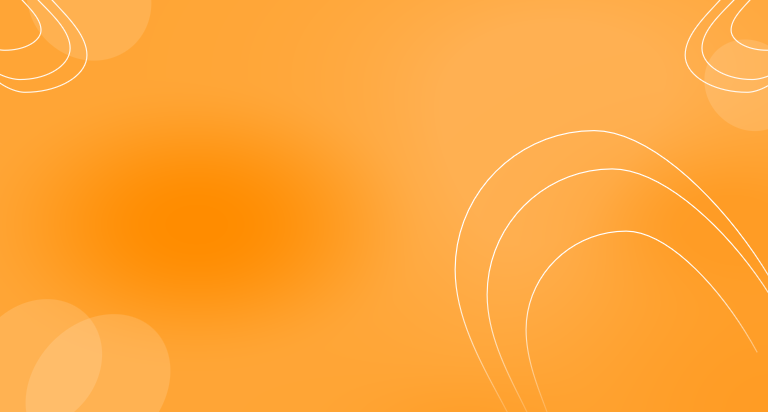
A Shadertoy shader for this background:

```glsl
// Soft orange gradient with translucent blobs and thin white looping curves.

// Gaussian spot of light or shade
float glow(vec2 p, vec2 center, vec2 radius) {
    vec2 q = (p - center) / radius;
    return exp(-dot(q, q));
}

// Coverage of an ellipse whose first axis points down-right (slant 1) or up-right (slant -1)
float blob(vec2 p, vec2 center, vec2 radius, float slant, float px) {
    vec2 q = p - center;
    q = vec2(q.x + slant * q.y, q.y - slant * q.x) * 0.7071;
    float d = (length(q / radius) - 1.0) * min(radius.x, radius.y);
    return clamp(0.5 - d / px, 0.0, 1.0);
}

float segment(vec2 p, vec2 a, vec2 b) {
    vec2 ap = p - a, ab = b - a;
    return length(ap - ab * clamp(dot(ap, ab) / dot(ab, ab), 0.0, 1.0));
}

// Distance to a cubic Bezier curve, sampled as short segments
float bezier(vec2 p, vec2 a, vec2 b, vec2 c, vec2 d) {
    float dist = 1e3;
    vec2 last = a;
    for (int i = 1; i <= 18; i++) {
        float t = float(i) / 18.0, s = 1.0 - t;
        vec2 next = s * s * s * a + 3.0 * s * t * (s * b + t * c) + t * t * t * d;
        dist = min(dist, segment(p, last, next));
        last = next;
    }
    return dist;
}

// Distance to an arch: foot - side - apex - end
float arch(vec2 p, vec2 foot, vec2 side, vec2 apex, vec2 end) {
    vec2 corner = vec2(side.x, apex.y), rise = foot - side, fall = end - apex;
    float d = bezier(p, side, mix(side, corner, 0.55), mix(apex, corner, 0.55), apex);
    d = min(d, bezier(p, apex, apex + vec2(0.33 * fall.x, 0.0), end - fall * vec2(0.25, 0.5), end));
    return min(d, bezier(p, side, side + vec2(0.0, 0.37 * rise.y), foot - rise * vec2(0.4, 0.28), foot));
}

float stroke(float d, float px) {
    return clamp((0.0014 - d) / px + 0.5, 0.0, 1.0);
}

void mainImage(out vec4 fragColor, in vec2 fragCoord) {
    // Height is one unit, y runs downward
    vec2 uv = fragCoord / iResolution.xy;
    vec2 p = vec2(uv.x * 1.873, 1.0 - uv.y);
    float px = 1.0 / iResolution.y;

    // Background: pale upper right, warm lower right, deep core at the left
    vec3 color = vec3(1.0, 0.648, 0.21);
    float pale = glow(p, vec2(1.29, 0.50), vec2(0.32, 0.34))
               + glow(p, vec2(1.40, 0.17), vec2(0.54, 0.27));
    color = mix(color, vec3(1.0, 0.69, 0.32), min(pale, 1.0));
    float warm = glow(p, vec2(1.77, 0.53), vec2(0.28, 0.16))
               + glow(p, vec2(1.88, 1.00), vec2(0.45, 0.36))
               + 0.6 * glow(p, vec2(1.12, 1.03), vec2(0.24, 0.11));
    color = mix(color, vec3(1.0, 0.605, 0.13), 0.85 * min(warm, 1.0));
    float core = length((p - vec2(0.48, 0.545)) / vec2(0.46, 0.29));
    color = mix(color, vec3(1.0, 0.55, 0.0), 1.0 - smoothstep(0.1, 1.25, core));

    // Translucent blobs
    vec3 white = vec3(1.0);
    color = mix(color, white, 0.13 * blob(p, vec2(0.217, -0.005), vec2(0.158, 0.146), 1.0, px));
    color = mix(color, white, 0.14 * blob(p, vec2(0.090, 0.885), vec2(0.171, 0.146), -1.0, px));
    color = mix(color, white, 0.14 * blob(p, vec2(0.239, 0.939), vec2(0.195, 0.156), -1.0, px));
    color = mix(color, white, 0.13 * blob(p, vec2(1.829, 0.207), vec2(0.117, 0.105), 1.0, px));

    // Large arches, fading toward their feet
    float d = arch(p, vec2(1.237, 1.0), vec2(1.110, 0.654), vec2(1.449, 0.317), vec2(1.878, 0.675));
    d = min(d, arch(p, vec2(1.285, 1.0), vec2(1.188, 0.715), vec2(1.493, 0.410), vec2(1.878, 0.717)));
    d = min(d, arch(p, vec2(1.334, 1.0), vec2(1.283, 0.800), vec2(1.527, 0.561), vec2(1.846, 0.854)));
    float fade = 1.0 - smoothstep(0.6, 1.15, p.y + 0.3 * max(p.x - 1.6, 0.0));
    color = mix(color, white, fade * stroke(d, px));

    // Corner loops, mirrored left to right
    vec2 m = vec2(min(p.x, 1.883 - p.x), p.y);
    d = arch(m, vec2(0.127, 0.0), vec2(0.212, 0.134), vec2(0.061, 0.224), vec2(-0.005, 0.198));
    d = min(d, arch(m, vec2(0.093, 0.0), vec2(0.171, 0.117), vec2(0.049, 0.193), vec2(-0.005, 0.178)));
    d = min(d, arch(m, vec2(0.054, 0.0), vec2(0.100, 0.073), vec2(0.012, 0.122), vec2(-0.037, 0.110)));
    color = mix(color, white, 0.9 * stroke(d, px));

    fragColor = vec4(color, 1.0);
}
```
